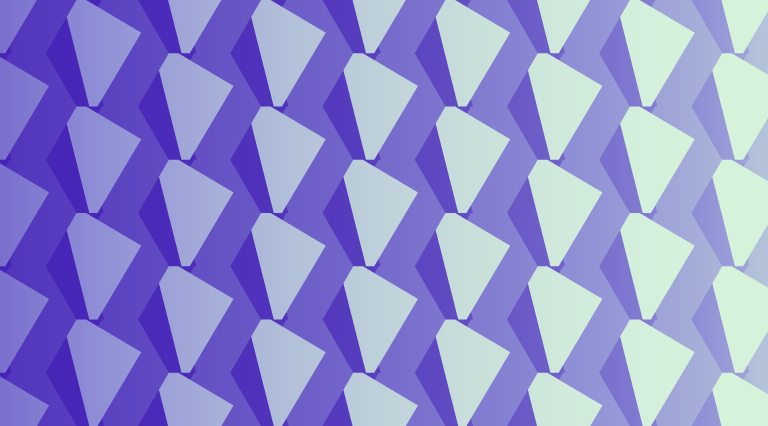
Give the GLSL for this pattern, as a Shadertoy shader.

```glsl
const float ROWS = 4.0;
const vec2 LATTICE = vec2(1.7320508, 1.0);
const int SAMPLES = 4;

// Offset from the centre of the nearest flat-topped hexagon of height 1
vec2 hexLocal(vec2 p) {
    vec2 a = p - LATTICE * round(p / LATTICE);
    vec2 shifted = p - 0.5 * LATTICE;
    vec2 b = shifted - LATTICE * round(shifted / LATTICE);
    return dot(a, a) < dot(b, b) ? a : b;
}

// Signed distance to a line, negative behind its normal
float halfPlane(vec2 p, vec2 anchor, vec2 normal) {
    return dot(p - anchor, normalize(normal));
}

// Pale facet: a square corner cut by a steep left side
float paleFacet(vec2 q) {
    vec2 corner = vec2(0.319, 0.193);
    float top = halfPlane(q, corner, vec2(0.51, 0.86));
    float right = halfPlane(q, corner, vec2(0.86, -0.51));
    float left = halfPlane(q, vec2(-0.382, 0.343), vec2(-0.97, -0.245));
    return max(top, max(right, left));
}

// Shadow facet: everything left of either of two crossing lines
float shadowFacet(vec2 q) {
    float upper = halfPlane(q, vec2(-0.05, 0.5), vec2(0.866, -0.5));
    float lower = halfPlane(q, vec2(-0.031, -0.5), vec2(0.965, 0.26));
    return min(upper, lower);
}

// Violet to lavender to mint
vec3 ramp(float t) {
    vec3 violet = vec3(0.26, 0.12, 0.71);
    vec3 lavender = vec3(0.56, 0.56, 0.84);
    vec3 mint = vec3(0.84, 0.95, 0.86);
    float middle = 0.53;
    vec3 cool = mix(violet, lavender, clamp(t / middle, 0.0, 1.0));
    return mix(cool, mint, clamp((t - middle) / (1.0 - middle), 0.0, 1.0));
}

// Each layer brightens across the canvas at its own pace
vec3 shade(vec2 p, float u) {
    vec2 q = hexLocal(p);
    float tone = 0.1 + 0.5 * u + 0.18 * u * u * u * u;
    if (shadowFacet(q) < 0.0) tone = 0.02 + 0.15 * u + 0.5 * u * u * u;
    if (paleFacet(q) < 0.0) tone = 1.0 - 0.62 * (1.0 - u) * (1.0 - u);
    return ramp(tone);
}

void mainImage(out vec4 fragColor, in vec2 fragCoord) {
    vec3 total = vec3(0.0);

    // Average a grid of samples to smooth the edges
    for (int j = 0; j < SAMPLES; j++) {
        for (int i = 0; i < SAMPLES; i++) {
            vec2 jitter = (vec2(i, j) + 0.5) / float(SAMPLES) - 0.5;
            vec2 pos = fragCoord + jitter;
            vec2 p = ROWS * (pos - 0.5 * iResolution.xy) / iResolution.y;
            total += shade(p, clamp(pos.x / iResolution.x, 0.0, 1.0));
        }
    }
    fragColor = vec4(total / float(SAMPLES * SAMPLES), 1.0);
}
```
